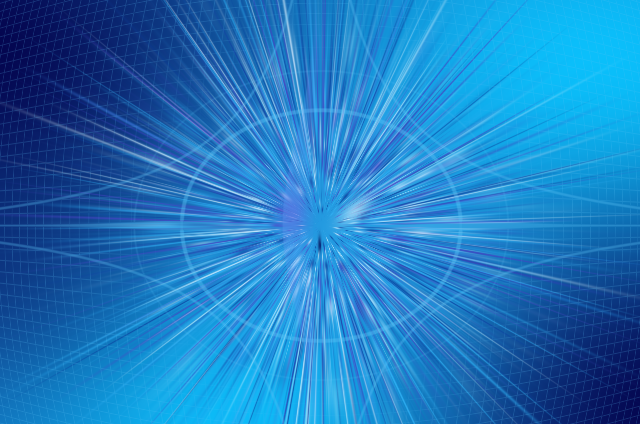
Write a WebGL 2 fragment shader that draws this background.

```glsl
#version 300 es
precision highp float;

uniform vec2 u_resolution;
out vec4 fragColor;

const float TAU = 6.2831853;
const vec2 BURST_CENTER = vec2(0.502, 0.468);
const vec3 NAVY = vec3(0.015, 0.02, 0.31);
const vec3 DEEP_BLUE = vec3(0.05, 0.22, 0.52);
const vec3 MID_BLUE = vec3(0.09, 0.44, 0.74);
const vec3 CYAN = vec3(0.04, 0.77, 1.0);
const vec3 SKY = vec3(0.18, 0.68, 0.95);
const vec3 VIOLET = vec3(0.27, 0.26, 0.76);
const vec3 PALE = vec3(0.84, 0.94, 1.0);
const vec3 LINE_BLUE = vec3(0.36, 0.76, 0.96);
const vec3 CRESCENT_BLUE = vec3(0.38, 0.60, 0.95);
const vec2 RING_RADII = vec2(0.329, 0.272);
const float RING_WIDTH = 0.0045;
const float GRID_COUNT = 25.0;
const float GRID_BULGE = 0.8;
const float DASH_STRENGTH = 0.8;
const int DASH_LAYERS = 12;
const int RAY_LAYERS = 11;

vec3 hash3(vec3 p) {
    vec3 q = vec3(dot(p, vec3(12.7, 31.1, 7.4)), dot(p, vec3(26.9, 18.3, 24.6)), dot(p, vec3(11.3, 27.1, 12.4)));
    return fract(sin(q) * 4375.85);
}

float blob(vec2 p, vec2 center, vec2 size) {
    vec2 q = (p - center) / size;
    return exp(-dot(q, q));
}

float stroke(float dist, float width, float pixel) {
    return 1.0 - smoothstep(width - pixel, width + pixel, abs(dist));
}

vec3 streakColor(float pick) {
    vec3 dark = mix(VIOLET, vec3(0.04, 0.25, 0.62), step(0.22, pick));
    vec3 light = mix(SKY, PALE, step(0.78, pick));
    return mix(dark, light, step(0.43, pick));
}

vec3 backdrop(vec2 uv) {
    vec3 color = MID_BLUE;
    color = mix(color, CYAN, blob(uv, vec2(0.93, 0.82), vec2(0.42, 0.42)));
    color = mix(color, CYAN, blob(uv, vec2(0.37, 0.04), vec2(0.34, 0.34)));
    color = mix(color, DEEP_BLUE, 0.8 * blob(uv, vec2(-0.05, 0.36), vec2(0.28, 0.30)));
    color = mix(color, NAVY, blob(uv, vec2(-0.03, 0.89), vec2(0.38, 0.46)));
    color = mix(color, NAVY, blob(uv, vec2(1.05, 0.02), vec2(0.33, 0.43)));
    return mix(color, SKY, 0.6 * blob(uv, BURST_CENTER + vec2(0.03, -0.01), vec2(0.24, 0.30)));
}

// Bulged mesh, two wide ellipses and four inward bowed arcs
float meshLines(vec2 d, float pixel) {
    float r = length(d);
    float bulge = 1.0 + GRID_BULGE * r * r;
    vec2 cell = abs(fract(d * bulge * GRID_COUNT) - 0.5);
    vec2 gap = (0.5 - cell) / (GRID_COUNT * bulge);
    float fine = max(stroke(gap.x, 0.0006, pixel), stroke(gap.y, 0.0006, pixel));
    float lines = 0.3 * fine * smoothstep(0.32, 0.62, r);

    vec2 e = d / RING_RADII;
    float slope = max(length(e / RING_RADII), 0.001);
    float ringDist = length(e) * (length(e) - 1.0) / slope;
    float outerDist = length(e) * (length(e) - 1.34) / slope;
    lines = max(lines, 0.42 * stroke(ringDist, RING_WIDTH, pixel));
    lines = max(lines, 0.16 * stroke(outerDist, 0.002, pixel));

    vec2 a = abs(d) + vec2(0.10, 0.08);
    float arcDist = (a.x * a.y - 0.103) / length(a);
    lines = max(lines, 0.34 * stroke(arcDist, 0.003, pixel));
    float wedge = 0.002 + 0.009 * blob(abs(d), vec2(0.32, 0.0), vec2(0.18, 1.0));
    return max(lines, 0.33 * stroke(d.y, wedge, pixel) * smoothstep(0.08, 0.25, abs(d.x)));
}

// Soft dashes from stretched polar cells, dropped where cells get too small
vec3 addDashes(vec3 color, float turn, float r, float pixel) {
    for (int i = 0; i < DASH_LAYERS; i++) {
        float layer = float(DASH_LAYERS - 1 - i);
        float count = 19.0 + 14.0 * layer;
        vec2 polar = vec2(turn * count, (log(r + 0.03) + 0.37 * layer) * (1.7 - 0.05 * layer));
        vec3 rnd = hash3(vec3(floor(polar), layer));
        vec2 q = fract(polar) - 0.5 - 0.3 * (rnd.xy - 0.5);
        float dash = blob(q, vec2(0.0), vec2(0.07 + 0.09 * rnd.z, 0.18));
        float fade = exp(-pow(r / 0.34, 2.0)) * smoothstep(1.2, 3.5, TAU * r / (count * pixel));
        vec3 tint = streakColor(fract(rnd.z * 7.0 + rnd.x));
        color = mix(color, tint, DASH_STRENGTH * dash * fade);
    }
    return color;
}

// Long thin rays, each with its own start, reach and tint
vec3 addRays(vec3 color, float turn, float r, float pixel) {
    for (int i = 0; i < RAY_LAYERS; i++) {
        float layer = float(i);
        float count = 37.0 + 11.0 * layer;
        float cell = fract(turn * count) - 0.5;
        vec3 rnd = hash3(vec3(floor(turn * count), layer, 5.0));
        vec3 tint = hash3(vec3(layer, floor(turn * count), 9.0));
        float dist = abs(cell - 0.5 * (rnd.x - 0.5)) * TAU * r / count;
        float width = max(r * (0.001 + 0.006 * rnd.z * rnd.z), pixel * 0.7);
        float reach = 0.2 + 0.75 * rnd.y * rnd.y;
        float start = 0.05 + 0.25 * tint.z;
        float along = smoothstep(start, start + 0.1, r) * (1.0 - smoothstep(reach * 0.45, reach, r));
        float ray = exp(-pow(dist / width, 2.0)) * (1.0 - smoothstep(0.3, 0.5, abs(cell)));
        color = mix(color, streakColor(tint.x), (0.25 + 0.5 * tint.y) * ray * along);
    }
    return color;
}

void main() {
    vec2 uv = gl_FragCoord.xy / u_resolution;
    float pixel = 1.0 / u_resolution.y;
    vec2 d = (uv - BURST_CENTER) * vec2(u_resolution.x / u_resolution.y, 1.0);
    float r = max(length(d), 0.0001);
    float turn = fract(atan(d.y, d.x) / TAU + 1.0);

    vec3 color = backdrop(uv);
    color = addDashes(color, turn, r, pixel);
    color = addRays(color, turn, r, pixel);
    color = mix(color, LINE_BLUE, meshLines(d, pixel));

    // Core: violet haze, white flare and a dark sliver
    color = mix(color, VIOLET + 0.08, 0.65 * blob(d, vec2(-0.07, 0.03), vec2(0.035, 0.055)));
    vec2 flare = mat2(0.8, -0.6, 0.6, 0.8) * (d - vec2(0.08, 0.035));
    color = mix(color, PALE, 0.6 * blob(flare, vec2(0.0), vec2(0.045, 0.020)));
    color = mix(color, NAVY, 0.7 * blob(d, vec2(-0.004, -0.045), vec2(0.004, 0.020)));

    // Tall pale crescent left of the core, softer on its inner side
    float bend = exp(-pow(d.y / 0.28, 2.0));
    float crescent = stroke(d.x + 0.012 + 0.043 * bend, 0.002 + 0.034 * bend, pixel);
    float inner = 1.0 - 0.8 * bend * smoothstep(-0.07, -0.02, d.x);
    float ends = 1.0 - smoothstep(0.3, 0.55, abs(d.y));
    color = mix(color, CRESCENT_BLUE, 0.34 * crescent * inner * ends);
    fragColor = vec4(color, 1.0);
}
```
